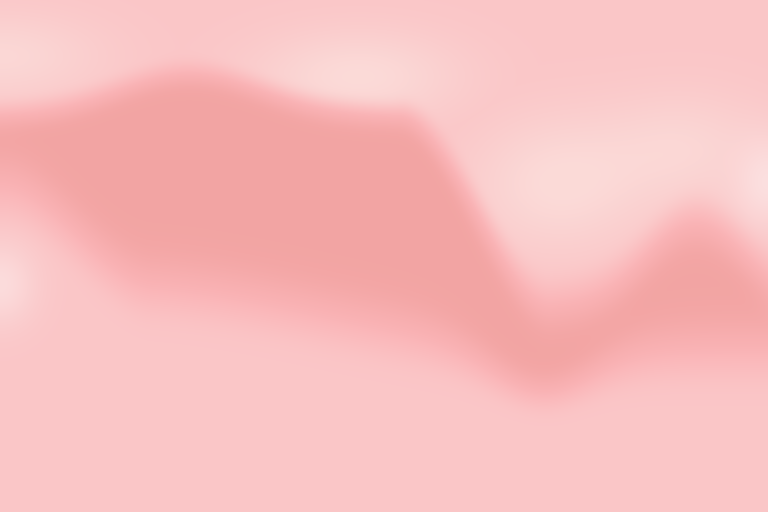
Reproduce this background procedurally as a Shadertoy shader.

```glsl
// A soft rose ribbon drifting over a blush backdrop with pale glows.
// Two smooth height curves bound the ribbon; each edge has its own softness,
// and the glows are elliptical Gaussians blended beneath it.

const vec3 BLUSH = vec3(0.98, 0.775, 0.78);
const vec3 PINK  = vec3(0.98, 0.705, 0.715);
const vec3 ROSE  = vec3(0.95, 0.645, 0.64);
const vec3 PALE  = vec3(0.983, 0.855, 0.845);
const vec3 MILK  = vec3(0.985, 0.875, 0.875);

// Gaussian bump along one axis
float bump(float x, float center, float width) {
    float d = (x - center) / width;
    return exp(-d * d);
}

// Elliptical Gaussian glow
float glow(vec2 p, vec2 center, vec2 radius) {
    vec2 d = (p - center) / radius;
    return exp(-dot(d, d));
}

// Ribbon's upper edge: a left crest, a steep fall, then a right crest
float upperEdge(float x) {
    return mix(0.77, 0.40, smoothstep(0.78, 1.08, x))
         + 0.085 * bump(x, 0.37, 0.20)
         + 0.16 * bump(x, 1.36, 0.14);
}

// Ribbon's lower edge: a long descent with a dip on the right
float lowerEdge(float x) {
    return mix(0.64, 0.45, smoothstep(0.0, 0.3, x))
         - 0.13 * smoothstep(0.2, 1.1, x)
         - 0.085 * bump(x, 1.06, 0.14);
}

// Coverage of the ribbon, 0 outside to 1 at its core
float ribbon(vec2 p) {
    float upperSoft = 0.06 + 0.05 * smoothstep(0.75, 0.95, p.x);
    float lowerSoft = 0.14 - 0.055 * bump(p.x, 1.06, 0.16);
    float below = smoothstep(-upperSoft, upperSoft, upperEdge(p.x) - p.y);
    float above = smoothstep(-lowerSoft, lowerSoft, p.y - lowerEdge(p.x));
    return below * above;
}

// Blush backdrop lit by pale glows
vec3 backdrop(vec2 p) {
    float pale = 0.85 * glow(p, vec2(0.0, 0.89), vec2(0.20, 0.085));
    pale = max(pale, glow(p, vec2(0.70, 0.85), vec2(0.20, 0.09)));
    float right = glow(p, vec2(1.09, 0.64), vec2(0.17, 0.13))
                + 0.75 * glow(p, vec2(1.34, 0.71), vec2(0.16, 0.11));
    pale = max(pale, min(right, 1.0));
    float milk = max(glow(p, vec2(1.5, 0.645), vec2(0.07, 0.09)),
                     0.85 * glow(p, vec2(0.0, 0.445), vec2(0.07, 0.08)));
    return mix(mix(BLUSH, PALE, pale), MILK, milk);
}

// Tint from the surrounding colour through pink into rose
vec3 tint(vec3 ground, float coverage) {
    vec3 fringe = mix(ground, PINK, smoothstep(0.0, 0.55, coverage));
    return mix(fringe, ROSE, smoothstep(0.35, 1.0, coverage));
}

void mainImage(out vec4 fragColor, in vec2 fragCoord) {
    // Canvas spans 1.5 by 1 units
    vec2 p = fragCoord / iResolution.xy * vec2(1.5, 1.0);
    fragColor = vec4(tint(backdrop(p), ribbon(p)), 1.0);
}
```
